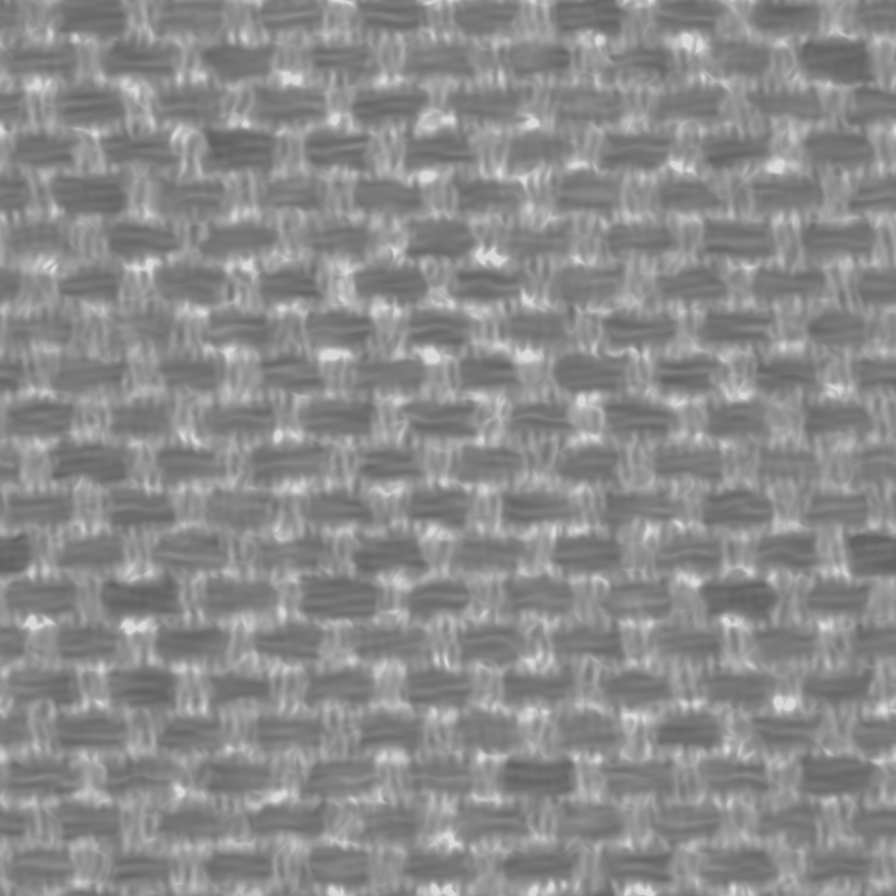
Give the GLSL for this texture, as a Shadertoy shader.

```glsl
const vec2 THREADS = vec2(9.0, 20.0);     // floats across, rows up
const vec2 OFFSET = vec2(0.09, -0.15);    // weave position, in cells
const vec2 WOBBLE = vec2(0.024, 0.045);   // thread waviness, in cells
const vec2 FLOAT_SIZE = vec2(0.70, 0.32); // half size, in row heights
const float CORNER = 0.16;
const float SOFTNESS = 0.16;
const vec2 WEB_CELLS = vec2(54.0, 40.0);
const float WARP_TONE = 0.537;
const float WEFT_TONE = 0.452;
const float WEB_GAIN = 0.05;
const float GLINT_GAIN = 0.14;
const float HORN_DEPTH = 0.055;
const float TAU = 6.28319;
const int WAVES = 14;

vec2 hash2(vec2 p) {
    vec3 a = fract(p.xyx * vec3(0.1031, 0.1030, 0.0973));
    a += dot(a, a.yzx + 33.33);
    return fract((a.xx + a.yz) * a.zy);
}

float bump(float x, float width) {
    return exp(-x * x / (width * width));
}

// Layered sines with whole-number frequencies; deviation near one
float waves(vec2 uv, vec2 band, float seed) {
    float sum = 0.0;
    for (int i = 0; i < WAVES; i++) {
        vec2 id = vec2(float(i) + 1.0, seed);
        vec2 freq = round((hash2(id) * 2.0 - 1.0) * band);
        sum += sin(TAU * (dot(freq, uv) + hash2(id + 57.0).x));
    }
    return sum / sqrt(0.5 * float(WAVES));
}

// Wrapping cellular noise: softly bright along the borders between cells
float web(vec2 uv) {
    vec2 p = uv * WEB_CELLS;
    vec2 cell = floor(p);
    float near = 9.0, second = 9.0;
    for (int y = -1; y <= 1; y++) {
        for (int x = -1; x <= 1; x++) {
            vec2 id = cell + vec2(x, y);
            float d = length(id + hash2(mod(id, WEB_CELLS)) - p);
            second = min(second, max(near, d));
            near = min(near, d);
        }
    }
    return bump(second - near, 0.42);
}

float roundedBox(vec2 p, vec2 halfSize, float radius) {
    vec2 d = abs(p) - halfSize + radius;
    return length(max(d, 0.0)) + min(max(d.x, d.y), 0.0) - radius;
}

void mainImage(out vec4 fragColor, in vec2 fragCoord) {
    vec2 uv = fragCoord / iResolution.xy;
    vec2 wobble = vec2(waves(uv, vec2(24.0, 40.0), 1.0),
                       waves(uv, vec2(24.0, 24.0), 2.0));
    vec2 p = uv * THREADS + OFFSET + WOBBLE * wobble;
    float aspect = THREADS.y / THREADS.x;

    // Weft floats and warp highlights from this row and its neighbours
    float weft = 0.0, ridge = 0.0, glint = 0.0, horn = 0.0;
    for (int j = -1; j <= 1; j++) {
        float row = floor(p.y) + float(j);
        float x = p.x + 0.5 * mod(row, 2.0);
        vec2 q = vec2(fract(x) - 0.5, p.y - row - 0.5);
        vec2 id = vec2(mod(floor(x), THREADS.x), mod(row, THREADS.y));
        vec2 vary = hash2(id + 11.0);
        vec2 wear = hash2(id + 83.0);

        float puffed = step(0.9, wear.x);
        vec2 size = FLOAT_SIZE + vec2(0.12, 0.07) * (vary - 0.5) + 0.09 * puffed;
        float d = roundedBox(q * vec2(aspect, 1.0), size, CORNER);
        float mask = 1.0 - smoothstep(-SOFTNESS, SOFTNESS, d);
        weft = max(weft, mask * (mix(0.7, 1.08, sqrt(wear.y)) + 0.15 * puffed));
        ridge += mask * bump(q.y + 0.1 * (vary.x - 0.5), 0.08) * vary.y * (1.0 - puffed);

        float side = 0.5 - abs(q.x);
        glint += bump(abs(q.y) - 0.42, 0.16) * bump(side - 0.08, 0.10);
        horn += bump(q.y - 0.36, 0.11) * bump(side - 0.22, 0.05) * vary.x;
    }

    // Fibres run along each thread
    float weftFibre = waves(uv, vec2(16.0, 90.0), 3.0);
    float warpFibre = waves(uv, vec2(90.0, 26.0), 4.0);
    float patches = waves(uv, vec2(12.0, 16.0), 5.0);
    float strands = web(uv + 0.003 * wobble.yx);

    float warpTone = WARP_TONE + 0.027 * warpFibre + WEB_GAIN * strands;
    float weftTone = WEFT_TONE + 0.016 * weftFibre + 0.065 * ridge;
    float tone = mix(warpTone, weftTone, clamp(weft, 0.0, 1.2));

    // Uneven glints, dark float corners and rare bright knots
    float uneven = clamp(0.75 + 0.4 * patches, 0.2, 1.6);
    float knots = smoothstep(1.5, 2.4, patches) * strands * (1.0 - 0.8 * weft);
    tone += GLINT_GAIN * glint * uneven * (0.65 + 0.7 * strands);
    tone += 0.1 * knots + 0.011 * patches - HORN_DEPTH * horn;

    fragColor = vec4(vec3(clamp(tone, 0.39, 0.85)), 1.0);
}
```
